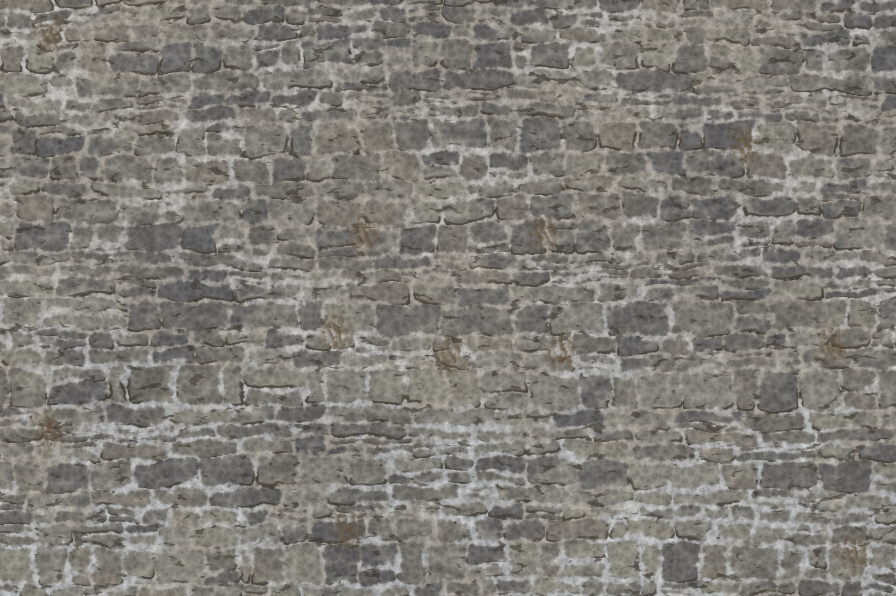
Reproduce this texture procedurally as a Shadertoy shader.

```glsl
#define COURSES 27.0
#define COLUMNS 13.0
#define GAP 0.0042
#define ROUNDING 0.006
#define RAGGED 0.0062
#define SPLIT_SHARE 0.24
#define GRAIN 0.20
#define STONE_DARK vec3(0.395, 0.390, 0.390)
#define STONE_WARM vec3(0.505, 0.485, 0.445)
#define MORTAR vec3(0.590, 0.570, 0.538)
#define LIME vec3(0.700, 0.695, 0.690)
#define CREVICE vec3(0.250, 0.230, 0.200)

vec2 hash2(vec2 p) {
    vec3 h = fract(p.xyx * vec3(0.1031, 0.1030, 0.0973));
    h += dot(h, h.yzx + 33.33);
    return fract((h.xx + h.yz) * h.zy);
}

// Distance to the nearest jittered cell point
float cellular(vec2 p) {
    vec2 cell = floor(p), f = fract(p);
    float nearest = 4.0;
    for (int y = -1; y <= 1; y++)
    for (int x = -1; x <= 1; x++) {
        vec2 o = vec2(x, y);
        vec2 r = o + hash2(cell + o) - f;
        nearest = min(nearest, dot(r, r));
    }
    return sqrt(nearest);
}

// Three cellular octaves, centred on zero
float rough(vec2 p) {
    float sum = 0.0, weight = 0.57;
    for (int i = 0; i < 3; i++) {
        sum += weight * (cellular(p) - 0.42);
        p = mat2(1.6, 1.2, -1.2, 1.6) * p + 7.3;
        weight *= 0.5;
    }
    return 2.5 * sum;
}

// Broad stains from layered, bent sines
float stain(vec2 p) {
    float sum = 0.0, weight = 0.5;
    for (int i = 0; i < 4; i++) {
        p += 0.6 * sin(p.yx * 1.3 + float(i) * 2.1);
        sum += weight * sin(p.x) * sin(p.y + 1.0);
        p = mat2(1.5, 1.1, -1.1, 1.5) * p;
        weight *= 0.65;
    }
    return sum;
}

float jointShift(float column, float row) {
    return 0.65 * hash2(vec2(column, row) + 51.0).x;
}

// Signed distance to the stone, height above its centre, two random values
vec4 stone(vec2 p) {
    p.y += 0.006 * sin(p.x * 4.3 + p.y * 9.0) + 0.003 * sin(p.x * 13.0 - p.y * 31.0);
    float t = p.y * COURSES;
    float v = t + 0.30 * sin(t * 1.7) + 0.22 * sin(t * 0.73 + 2.0);
    float slope = COURSES * (1.0 + 0.51 * cos(t * 1.7) + 0.16 * cos(t * 0.73 + 2.0));
    float row = floor(v), f = v - row;

    // Uneven joints along the course
    vec2 course = hash2(vec2(row, 9.0));
    float columns = COLUMNS * mix(0.7, 1.5, course.x);
    float u = p.x * columns + course.y * 40.0;
    float column = floor(u);
    if (u < column + jointShift(column, row)) column -= 1.0;
    float left = column + jointShift(column, row);
    float right = column + 1.0 + jointShift(column + 1.0, row);

    // Some blocks are two thin stones
    vec2 id = hash2(vec2(column, row));
    float low = 0.0, high = 1.0, cut = 0.35 + 0.3 * id.y;
    if (id.x < SPLIT_SHARE) {
        if (f < cut) high = cut; else low = cut;
    }
    vec2 rnd = hash2(vec2(column * 2.0 + step(0.01, low), row) + 17.0);

    // Tilted rounded box
    vec2 scale = vec2(columns, slope);
    vec2 q = (vec2(u, f) - 0.5 * vec2(left + right, low + high)) / scale;
    vec2 extent = 0.5 * vec2(right - left, high - low) / scale;
    q.y += q.x * (rnd.x - 0.5) * 0.16;
    vec2 a = abs(q) - extent + GAP * (0.55 + 0.8 * rnd) + ROUNDING;
    float d = length(max(a, 0.0)) + min(max(a.x, a.y), 0.0) - ROUNDING;
    return vec4(d, q.y, rnd);
}

void mainImage(out vec4 fragColor, in vec2 fragCoord) {
    vec2 p = fragCoord / iResolution.y;
    float pixel = 1.0 / iResolution.y;
    float grain = rough(p * 75.0);
    float lumps = rough(p * vec2(20.0, 32.0) + 11.0);
    float patches = stain(p * 7.0);
    float low = 1.0 - smoothstep(0.15, 0.65, p.y + 0.15 * patches);

    // Ragged stones, some smeared over with mortar
    vec2 bend = 0.0025 * sin(p.yx * vec2(83.0, 71.0) + 3.0 * sin(p * 37.0));
    vec4 s = stone(p + bend);
    float d = s.x + RAGGED * (0.7 * lumps + 0.4 * grain);
    float face = 1.0 - smoothstep(-0.0015 - pixel, 0.0015 + pixel, d);
    float smear = smoothstep(0.35, 1.0, s.w + 0.35 * patches + 0.5 * lumps + 0.15 * low);

    // Mortar with pale lime, cooler and whiter lower down
    float lime = smoothstep(-0.1, 0.6, stain(p * 13.0 + 4.0) + 0.5 * lumps + 0.3 * low);
    vec3 mortar = mix(MORTAR, LIME + low * vec3(-0.01, 0.01, 0.03), 0.75 * lime);
    vec3 body = mix(STONE_DARK, STONE_WARM, clamp(s.z * 0.8 + 0.35 * patches, 0.0, 1.0));
    body += 0.05 * lumps;
    body = mix(body, MORTAR - vec3(0.045, 0.035, 0.04), 0.8 * smear);
    vec3 color = mix(mortar, body, face);

    // Shaded joints, mostly under the stones, and cracks
    float under = smoothstep(0.004, -0.008, s.y);
    float joint = 1.0 - smoothstep(0.0005, 0.0025 + pixel, abs(d - 0.001));
    float open = smoothstep(0.0, 0.4, rough(p * vec2(12.0, 26.0) + 31.0));
    float pits = smoothstep(0.42, 0.75, rough(p * vec2(30.0, 60.0) + 5.0));
    color = mix(color, CREVICE, max(joint * open * mix(0.25, 0.85, under), 0.65 * pits));

    // Weathered grain
    color *= 1.0 + GRAIN * grain + 0.05 * patches;

    // Scattered dry tufts
    vec2 g = p * 6.0, cell = floor(g), rnd = hash2(cell + 71.0);
    vec2 r = g - cell - 0.3 - 0.4 * rnd;
    float tuft = 1.0 - smoothstep(0.02, 0.22, length(r * vec2(1.0, 0.8)) + 0.08 * grain);
    float blades = 0.55 + 0.45 * sin(r.x * 75.0 + 4.0 * sin(r.y * 9.0) + 3.0 * grain);
    tuft *= step(0.76, hash2(cell + 23.0).x) * blades;
    color = mix(color, vec3(0.40, 0.32, 0.22), 0.75 * tuft);

    fragColor = vec4(clamp(color, 0.0, 1.0), 1.0);
}
```
